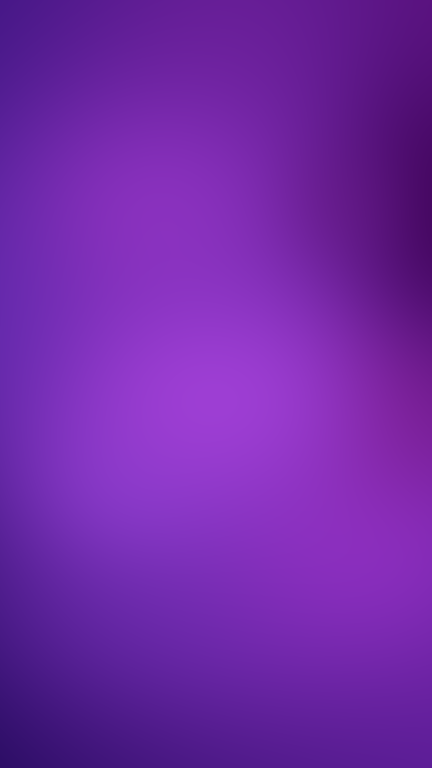
Reproduce this background procedurally as a Shadertoy shader.

```glsl
// A soft violet backdrop: a bright core, deep indigo corners and a plum shadow
// on the right. A four-corner gradient is overlaid in turn with elliptical
// Gaussian glows, all placed in canvas fractions.

// Blend a tint into the base with a Gaussian falloff around a centre.
vec3 glow(vec3 base, vec2 uv, vec2 centre, vec2 radius, vec3 tint, float strength) {
    vec2 q = (uv - centre) / radius;
    return mix(base, tint, strength * exp(-dot(q, q)));
}

void mainImage(out vec4 fragColor, in vec2 fragCoord) {
    vec2 uv = fragCoord / iResolution.xy;

    // Dark corner gradient
    vec3 bottom = mix(vec3(0.12, 0.03, 0.34), vec3(0.33, 0.10, 0.56), uv.x);
    vec3 top = mix(vec3(0.22, 0.07, 0.48), vec3(0.34, 0.06, 0.48), uv.x);
    vec3 color = mix(bottom, top, uv.y);

    // Broad violet body, blue left edge and dim upper haze
    color = glow(color, uv, vec2(0.45, 0.52), vec2(0.60, 0.45), vec3(0.48, 0.18, 0.72), 0.95);
    color = glow(color, uv, vec2(0.00, 0.60), vec2(0.30, 0.22), vec3(0.38, 0.17, 0.70), 0.60);
    color = glow(color, uv, vec2(0.55, 0.95), vec2(0.35, 0.25), vec3(0.45, 0.13, 0.62), 0.55);

    // Lower slopes: indigo in the middle, bright violet on the right
    color = glow(color, uv, vec2(0.40, 0.20), vec2(0.40, 0.12), vec3(0.39, 0.16, 0.66), 0.60);
    color = glow(color, uv, vec2(0.85, 0.30), vec2(0.42, 0.20), vec3(0.57, 0.19, 0.77), 0.85);

    // Plum shadow with an arm reaching inward, and magenta beneath it
    color = glow(color, uv, vec2(0.95, 0.48), vec2(0.25, 0.13), vec3(0.50, 0.11, 0.57), 0.75);
    color = glow(color, uv, vec2(1.03, 0.72), vec2(0.25, 0.20), vec3(0.24, 0.01, 0.34), 0.92);
    color = glow(color, uv, vec2(0.78, 0.73), vec2(0.18, 0.09), vec3(0.36, 0.08, 0.48), 0.60);

    // Bright lobes: upper, lower left and the core
    color = glow(color, uv, vec2(0.37, 0.73), vec2(0.32, 0.15), vec3(0.56, 0.20, 0.76), 0.80);
    color = glow(color, uv, vec2(0.30, 0.37), vec2(0.25, 0.12), vec3(0.52, 0.23, 0.79), 0.70);
    color = glow(color, uv, vec2(0.50, 0.48), vec2(0.36, 0.15), vec3(0.63, 0.25, 0.84), 0.90);

    fragColor = vec4(color, 1.0);
}
```
